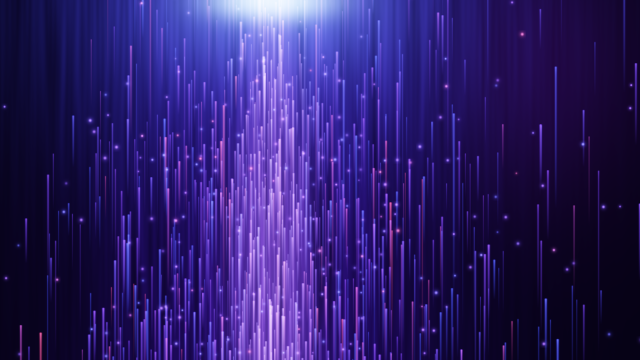
Reproduce this background procedurally as a WebGL 2 fragment shader.

```glsl
#version 300 es
precision highp float;
// A rain of violet light streaks below a white-blue flare, over a dark sky.
// Gaussian glows form the backdrop; hashed columns hold tapering streaks
// and hashed grids hold sparks, both thinned by a cone-shaped envelope.

uniform vec2 u_resolution;
out vec4 fragColor;

// Layout, in units of the canvas height
const float BEAM_X = 0.755;
const int STREAK_LAYERS = 9;
const int BEAM_LAYERS = 5;
const int SPARK_LAYERS = 3;
const float STREAK_WIDTH = 0.0027;
const float STREAK_GAIN = 0.72;
const float BEAM_GAIN = 0.62;
const float SPARK_GAIN = 1.2;

// Colours
const vec3 NIGHT = vec3(0.020, 0.006, 0.075);
const vec3 SKY_BLUE = vec3(0.11, 0.15, 0.60);
const vec3 BODY_VIOLET = vec3(0.10, 0.03, 0.37);
const vec3 PLUM = vec3(0.085, 0.006, 0.13);
const vec3 BEAM = vec3(0.34, 0.19, 0.66);
const vec3 FLARE = vec3(1.6, 2.1, 2.5);
const vec3 FLARE_HALO = vec3(0.24, 0.42, 0.95);
const vec3 BLUE = vec3(0.25, 0.33, 1.35);
const vec3 VIOLET = vec3(0.50, 0.25, 1.30);
const vec3 PINK = vec3(0.95, 0.32, 1.00);
const vec3 ROSE = vec3(1.15, 0.30, 0.55);
const vec3 LAVENDER = vec3(0.92, 0.70, 1.50);

vec3 hash3(vec3 p) {
    p = fract(p * vec3(0.1031, 0.1030, 0.0973));
    p += dot(p, p.yxz + 33.33);
    return fract((p.xxy + p.yxx) * p.zyx);
}

float gradientNoise(vec2 p) {
    vec2 cell = floor(p), f = fract(p);
    vec2 u = f * f * (3.0 - 2.0 * f);
    vec4 corner;
    for (int k = 0; k < 4; k++) {
        vec2 o = vec2(k & 1, k >> 1);
        vec2 slope = hash3(vec3(cell + o, 7.0)).xy * 2.0 - 1.0;
        corner[k] = dot(slope, f - o);
    }
    return mix(mix(corner.x, corner.y, u.x), mix(corner.z, corner.w, u.x), u.y);
}

// Elliptic Gaussian falloff
float glow(vec2 offset, vec2 size) {
    vec2 q = offset / size;
    return exp(-dot(q, q));
}

// Gaussian falloff sideways from the beam
float beside(float x, float spread) {
    return glow(vec2(x - BEAM_X, 0.0), vec2(spread, 1.0));
}

// Chance of a streak or spark: a cone that widens toward the bottom
float density(vec2 p) {
    float spread = mix(0.52, 0.32, smoothstep(0.1, 0.9, p.y));
    float strays = 0.07 * smoothstep(0.12, 0.4, p.x);
    return beside(p.x, spread) * mix(0.8, 0.4, smoothstep(0.6, 1.0, p.y)) + strays;
}

vec3 tint(float pick) {
    vec3 c = mix(BLUE, VIOLET, smoothstep(0.1, 0.6, pick));
    c = mix(c, PINK, smoothstep(0.80, 0.90, pick));
    return mix(c, ROSE, smoothstep(0.95, 0.98, pick));
}

vec3 backdrop(vec2 p) {
    vec2 top = p - vec2(BEAM_X, 1.0);
    float veil = 1.0 + 0.7 * gradientNoise(p * vec2(38.0, 1.6))
                     + 0.6 * gradientNoise(p * vec2(90.0, 3.0));
    float low = smoothstep(0.95, 0.3, p.y);
    vec3 c = BODY_VIOLET * beside(p.x, 0.44);
    c += SKY_BLUE * glow(top, vec2(0.58, 0.40));
    c += BEAM * beside(p.x, mix(0.06, 0.10, low)) * mix(0.5, 1.0, low);
    c = NIGHT + c * veil + PLUM * glow(p - vec2(1.50, 0.82), vec2(0.30, 0.40));
    c += FLARE_HALO * glow(top, vec2(0.27, 0.17));
    return c + FLARE * glow(top, vec2(0.14, 0.05));
}

// One layer of columns; each cell holds a streak bright at its upper end.
// A focus of 1 gathers the streaks into the beam.
vec3 streaks(vec2 p, vec2 size, float layer, float focus, float pixel) {
    float column = floor(p.x / size.x);
    float shift = hash3(vec3(column, 3.0, layer)).x;
    float row = floor(p.y / size.y + shift);
    vec3 r = hash3(vec3(column, row + 20.0, layer + 11.0));
    vec3 s = hash3(vec3(column, row + 60.0, layer + 31.0));
    vec2 head = vec2(column + mix(0.3, 0.7, r.x), row - shift + mix(0.6, 0.98, r.y)) * size;
    float len = size.y * mix(0.25, 0.6, r.z);
    float below = head.y - p.y;
    float tail = clamp(1.0 - below / len, 0.0, 1.0) * smoothstep(-pixel, pixel, below);
    float width = max(STREAK_WIDTH * mix(0.6, 1.1, s.x), 0.6 * pixel);
    float dx = p.x - head.x;
    float line = exp(-dx * dx / (width * width));
    float tip = 1.0 + 0.8 * exp(-max(below, 0.0) / 0.012);
    float narrow = beside(head.x, mix(0.14, 0.075, smoothstep(0.2, 0.8, head.y)));
    float present = step(s.y, mix(density(head), narrow, focus));
    vec3 c = mix(tint(s.z), LAVENDER, 0.7 * beside(head.x, 0.12));
    return c * line * tail * tip * present * mix(0.35, 1.35, s.x * s.x);
}

// One grid of round sparks with a hot centre and a soft halo
vec3 sparks(vec2 p, float layer) {
    float size = 0.034 + 0.020 * layer;
    vec2 cell = floor(p / size);
    vec3 r = hash3(vec3(cell, layer + 71.0));
    vec3 s = hash3(vec3(cell + 40.0, layer + 91.0));
    vec2 center = (cell + mix(vec2(0.3), vec2(0.7), r.xy)) * size;
    float radius = mix(0.0022, 0.0036, s.x);
    float d = length(p - center);
    float light = exp(-d * d / (radius * radius)) + 0.2 * exp(-d * d / (radius * radius * 6.0));
    float present = step(r.z, 0.28 * density(center));
    return mix(tint(s.z), LAVENDER, 0.2) * light * present * mix(0.4, 1.4, s.y);
}

void main() {
    vec2 p = gl_FragCoord.xy / u_resolution.y;
    float pixel = 1.0 / u_resolution.y;
    vec3 color = backdrop(p);
    for (int i = 0; i < STREAK_LAYERS; i++) {
        vec2 size = vec2(0.013, 0.32) + vec2(0.0022, 0.08) * float(i);
        color += STREAK_GAIN * streaks(p, size, float(i), 0.0, pixel);
    }
    for (int i = 0; i < BEAM_LAYERS; i++) {
        vec2 size = vec2(0.010, 0.25) + vec2(0.0017, 0.07) * float(i);
        color += BEAM_GAIN * streaks(p, size, float(i) + 50.0, 1.0, pixel);
    }
    for (int i = 0; i < SPARK_LAYERS; i++) color += SPARK_GAIN * sparks(p, float(i));
    // Soft highlight rolloff
    fragColor = vec4(1.0 - exp(-1.15 * color), 1.0);
}
```
